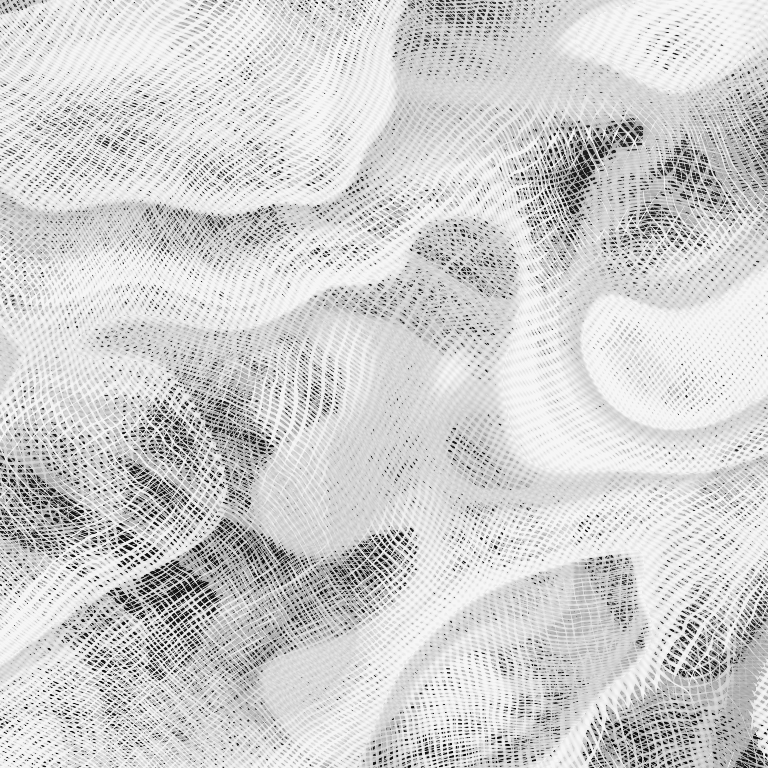
Give the GLSL for this texture, as a WebGL 1 fragment shader.

```glsl
precision highp float;
// Crumpled white gauze: overlapping sheets of open mesh with bright folds over a dark ground.

uniform vec2 u_resolution;

#define THREADS vec2(92.0, 182.0)  // threads per canvas, both ways
#define THREAD_WIDTH 0.0021        // thread thickness in canvas units
#define WARP 0.17                  // strength of the broad drape
#define RIPPLE 0.03                // strength of the small drape
#define FOLD_SCALE 2.6             // size of the folds
#define FOLD_COUNT 3.3             // folds per rise of the drape
#define HEM_FADE 6.0               // how fast a fold thins out
#define TURN 1.3                   // spread of weave directions
#define PATCHES 0.75               // contrast of open and closed cloth
#define FRONT_TONE 0.985
#define BACK_TONE 0.74
#define GROUND_TONE 0.02

float hash(vec2 p) {
  vec3 q = fract(p.xyx * 0.1031);
  q += dot(q, q.yzx + 33.33);
  return fract((q.x + q.y) * q.z);
}

float noise(vec2 p) {
  vec2 i = floor(p), f = fract(p);
  f = f * f * f * (f * (f * 6.0 - 15.0) + 10.0);
  return mix(mix(hash(i), hash(i + vec2(1.0, 0.0)), f.x),
             mix(hash(i + vec2(0.0, 1.0)), hash(i + 1.0), f.x), f.y);
}

vec2 noise2(vec2 p) {
  return vec2(noise(p), noise(p + vec2(41.7, 18.3))) - 0.5;
}

vec2 rotate(vec2 p, float a) {
  float c = cos(a), s = sin(a);
  return vec2(c * p.x - s * p.y, s * p.x + c * p.y);
}

// Thread coordinates of the draped cloth
vec2 weave(vec2 p, float seed) {
  vec2 q = p + WARP * noise2(p * 2.8 + seed);
  q += RIPPLE * noise2(p * 7.5 + seed * 1.7);
  q += 0.0035 * noise2(p * 45.0 + seed);
  float angle = 0.25 + TURN * (hash(vec2(seed, 3.0)) - 0.5);
  return rotate(q, angle) * THREADS;
}

// Coverage of one set of threads; rate is threads per canvas at this place
float threads(float u, float along, float rate, float veil, float seed) {
  float pixel = max(1.0 / u_resolution.y, 0.0014);
  float soft = 0.5 * rate * pixel;
  float jitter = 0.35 + 1.3 * noise(vec2(floor(u) * 7.0 + seed, along * 0.25));
  float halfWidth = max(0.5 * THREAD_WIDTH * rate * jitter, 0.07) + 0.5 * veil;
  float d = abs(fract(u) - 0.5);
  float line = 1.0 - smoothstep(halfWidth - soft, halfWidth + soft, d);
  return mix(line, clamp(2.0 * halfWidth, 0.0, 1.0), smoothstep(0.4, 0.9, soft));
}

// One layer of cloth: x is tone, y is coverage
vec2 gauze(vec2 p, float layer) {
  // Rising drape, cut into sheets that each start at a bright hem
  vec2 q = rotate(p, 0.6 - 0.55 * layer) + 0.2 * noise2(p * 3.4 + layer * 23.0);
  float rise = noise(q * FOLD_SCALE * vec2(0.65, 1.5) + 7.0 + layer * 37.0);
  rise += 0.2 * noise(q * 7.0 + layer * 11.0);
  float s = rise * FOLD_COUNT;
  float v = fract(s);
  float seed = layer * 31.0 + floor(s) * 7.0 + 5.0;

  // Pleats gather threads along the folds, creases run between them
  float pleat = noise(vec2(s * 15.0, q.x * 5.0 + layer * 9.0));
  float fade = HEM_FADE * (0.5 + 1.5 * noise(q * 4.0 + 29.0));
  float hem = exp(-v * fade) + smoothstep(0.95, 1.0, v);
  float bend = noise(q * vec2(2.5, 6.0) + layer * 17.0 + 90.0);
  float crease = pow(1.0 - abs(2.0 * bend - 1.0), 7.0);

  // Pockets open all layers together
  float pocket = noise(rotate(p, -0.3) * vec2(3.5, 6.5) + 61.0);
  float patchy = mix(noise(p * 5.0 + layer * 53.0), pocket, 0.5);
  float veil = hem * (0.45 + 0.5 * pleat) + 0.3 * crease
             + PATCHES * (patchy - 0.52) + 0.25 * (pleat - 0.5);
  veil = max(veil, -0.25);

  // Local thread rate, so that squeezed cloth closes up
  float e = 0.002;
  vec2 t = weave(p, seed);
  vec2 dx = (weave(p + vec2(e, 0.0), seed) - t) / e;
  vec2 dy = (weave(p + vec2(0.0, e), seed) - t) / e;
  vec2 rate = sqrt(dx * dx + dy * dy);

  float warpThreads = threads(t.x, t.y, rate.x, veil, seed);
  float weftThreads = threads(t.y, t.x, rate.y, veil, seed + 2.0);
  float cover = 1.0 - (1.0 - warpThreads) * (1.0 - weftThreads);

  // Rounded threads, and shade beside the next hem
  vec2 crown = -cos(6.28318 * t);
  float shade = 0.955 + 0.025 * (crown.x + crown.y) + 0.06 * (pleat - 0.5);
  shade += 0.05 * (patchy - 0.5);
  shade -= 0.12 * smoothstep(0.45, 0.94, v) * (1.0 - smoothstep(0.94, 1.0, v));
  return vec2(shade, cover);
}

void main() {
  vec2 p = gl_FragCoord.xy / u_resolution.y;
  float tone = GROUND_TONE + 0.16 * noise(p * 3.0 + 80.0);
  for (int i = 0; i < 3; i++) {
    float layer = float(i);
    vec2 cloth = gauze(p, layer);
    float light = mix(BACK_TONE, FRONT_TONE, 0.5 * layer) * cloth.x;
    tone = mix(tone, light, cloth.y * 0.96);
  }
  gl_FragColor = vec4(vec3(min(tone, 0.965)), 1.0);
}
```
